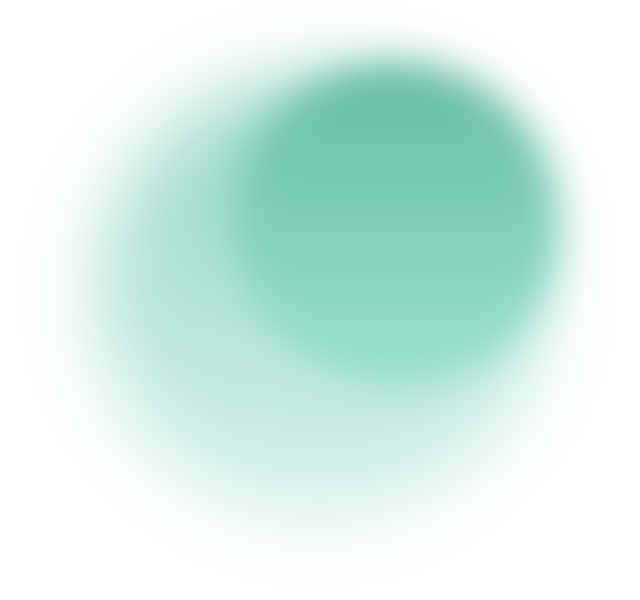
A Shadertoy shader for this background:

```glsl
// Two softly blurred mint discs with vertical gradients, overlapping on white.

// Lengths are in canvas heights, measured from the canvas centre.
const vec3  PAPER         = vec3(1.0);

const vec2  HALO_CENTER   = vec2(-0.004, -0.002);
const float HALO_RADIUS   = 0.360;
const float HALO_BLUR     = 0.066;
const vec3  HALO_TOP      = vec3(0.57, 0.84, 0.77);
const vec3  HALO_BOTTOM   = vec3(0.83, 0.945, 0.92);

const vec2  DISC_CENTER   = vec2(0.128, 0.125);
const float DISC_RADIUS   = 0.267;
const float DISC_BLUR     = 0.033;
const vec3  DISC_TOP      = vec3(0.395, 0.735, 0.640);
const vec3  DISC_BOTTOM   = vec3(0.600, 0.885, 0.808);

// Smooth approximation of the Gaussian cumulative distribution.
float gaussianEdge(float x) {
    x = clamp(x, -4.0, 4.0);
    return 0.5 + 0.5 * tanh(0.79788 * (x + 0.044715 * x * x * x));
}

// Lays a blurred disc with a vertical gradient over the base colour.
vec3 blendDisc(vec3 base, vec2 p, vec2 center, float radius, float blur,
               vec3 topColor, vec3 bottomColor) {
    vec2 offset = p - center;
    float coverage = gaussianEdge((radius - length(offset)) / blur);
    float height = clamp(0.5 + 0.5 * offset.y / radius, 0.0, 1.0);
    return mix(base, mix(bottomColor, topColor, height), coverage);
}

void mainImage(out vec4 fragColor, in vec2 fragCoord) {
    vec2 p = (fragCoord - 0.5 * iResolution.xy) / iResolution.y;

    // Pale wide halo first, then the denser disc above it.
    vec3 color = blendDisc(PAPER, p, HALO_CENTER, HALO_RADIUS, HALO_BLUR,
                           HALO_TOP, HALO_BOTTOM);
    color = blendDisc(color, p, DISC_CENTER, DISC_RADIUS, DISC_BLUR,
                      DISC_TOP, DISC_BOTTOM);

    fragColor = vec4(color, 1.0);
}
```
